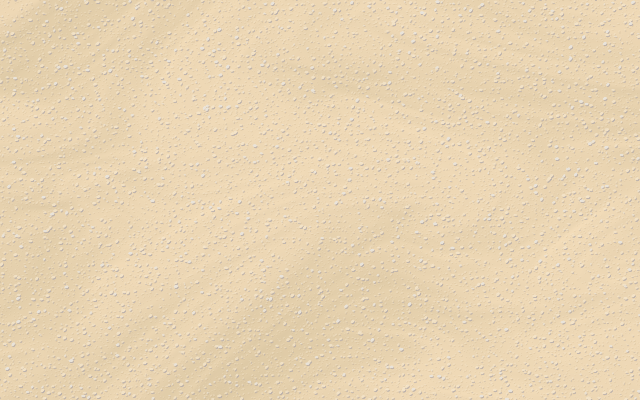
Give the GLSL for this texture, as a Shadertoy shader.

```glsl
// Sandy plaster: a warm cream ground with soft, wide stains and faint ripples,
// strewn with small raised grains. Stains are layered warped sines; grains are
// jittered cellular ellipses, lit from the upper left with cool shadows.

#define GRAIN_CELLS 70.0     // coarse grain cells per canvas height
#define FINE_CELLS 108.0     // fine grain cells per canvas height
#define GRAIN_SHARE 0.68     // share of coarse cells holding a grain
#define FINE_SHARE 0.80      // share of fine cells holding a grain
#define GRAIN_TILT 0.45      // mean grain direction in radians
#define SHADOW_SHIFT vec2(0.15, -0.21)
#define SAND_DIM vec3(0.876, 0.797, 0.655)
#define SAND_WARM vec3(0.934, 0.848, 0.712)
#define GRAIN_CREAM vec3(0.960, 0.905, 0.810)
#define GRAIN_WHITE vec3(0.900, 0.892, 0.880)
#define SHADOW_WARM vec3(0.800, 0.705, 0.560)
#define SHADOW_COOL vec3(0.710, 0.675, 0.670)

vec4 hash4(vec2 cell) {
    vec4 h = fract(cell.xyxy * vec4(0.1031, 0.1030, 0.0973, 0.1099));
    h += dot(h, h.wzxy + 33.33);
    return fract((h.xxyz + h.yzzw) * h.zywx);
}

mat2 rotation(float angle) {
    float c = cos(angle), s = sin(angle);
    return mat2(c, -s, s, c);
}

// Cloudy stains, stretched sideways; about -1 to 1
float stains(vec2 p) {
    vec2 q = rotation(0.2) * p * vec2(2.8, 5.6) + vec2(2.6, 0.8);
    float sum = 0.0, amplitude = 0.5;
    for (int i = 0; i < 6; i++) {
        q += 0.6 * sin(q.yx * 1.3 + vec2(1.7, 4.1));
        sum += amplitude * sin(q.x) * cos(q.y);
        q = rotation(0.5) * q * 1.65 + 3.1;
        amplitude *= 0.66;
    }
    return sum;
}

// Soft coverage of a tilted ellipse
float ellipse(vec2 offset, mat2 turn, float radius, float soft) {
    float d = length(turn * offset * vec2(0.78, 1.25)) - radius;
    return 1.0 - smoothstep(-soft, soft, d);
}

// Grain layer: x = lit body, y = thrown shadow, z = whiteness of the body
vec3 grains(vec2 p, float cells, float share) {
    vec2 q = p * cells;
    vec2 home = floor(q);
    float soft = max(0.09, 0.5 * cells / iResolution.y);
    vec3 result = vec3(0.0);
    for (int y = -1; y <= 1; y++) {
        for (int x = -1; x <= 1; x++) {
            vec2 cell = home + vec2(x, y);
            vec4 h = hash4(cell + cells);
            if (h.z > share) continue;
            vec2 offset = q - cell - 0.1 - 0.8 * h.xy;
            float size = h.w * h.w;
            float radius = mix(0.13, 0.29, size);
            mat2 turn = rotation(GRAIN_TILT + 1.0 * (h.z / share - 0.5));
            float strength = mix(0.5, 1.0, size);
            float body = ellipse(offset, turn, radius, soft) * strength;
            float shadow = ellipse(offset - SHADOW_SHIFT, turn, radius, soft) * strength;
            float white = body * step(0.78, fract(h.x * 7.0 + h.y * 5.0));
            result = max(result, vec3(body, shadow, white));
        }
    }
    result.y *= 1.0 - result.x;
    return result;
}

void mainImage(out vec4 fragColor, in vec2 fragCoord) {
    vec2 p = fragCoord / iResolution.y;

    // Stained ground with shallow ripples
    float stain = stains(p);
    float ripple = stain - stains(p + vec2(-0.006, 0.012));
    vec3 color = mix(SAND_DIM, SAND_WARM, smoothstep(-1.0, 0.45, stain));
    color *= 1.0 + 0.06 * clamp(ripple, -0.4, 0.4);

    // Fine roughness
    vec3 fine = grains(p + 3.7, FINE_CELLS, FINE_SHARE);
    color = mix(color, SHADOW_WARM, 0.40 * fine.y);
    color = mix(color, GRAIN_CREAM, 0.40 * fine.x);

    // Coarse grains over their shadows, cooler where deeper
    vec3 coarse = grains(p, GRAIN_CELLS, GRAIN_SHARE);
    vec3 shade = mix(SHADOW_WARM, SHADOW_COOL, smoothstep(0.1, 0.6, coarse.y));
    color = mix(color, shade, 0.85 * coarse.y);
    color = mix(color, GRAIN_CREAM, 0.75 * coarse.x);
    color = mix(color, GRAIN_WHITE, 0.80 * coarse.z);

    fragColor = vec4(color, 1.0);
}
```
